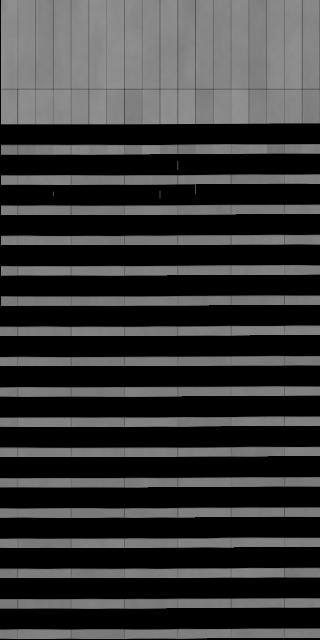
Give the GLSL for this texture, as a WebGL 2 fragment shader.

```glsl
#version 300 es
precision highp float;
// Concrete facade: tall panel courses above seventeen dark window bands split by thin grey sills.
uniform vec2 u_resolution;
out vec4 outColor;

#define PANELS 18.0          // narrow panels across the top
#define COURSE_SEAM 0.2786   // depth of the horizontal panel joint
#define FACADE_END 0.3885    // depth where the window bands begin
#define PERIOD 0.0946        // one window band plus one sill
#define WINDOW 0.0645        // height of a window band
#define SEAM 0.0026          // joint width
#define PANEL_TONE 0.530
#define SILL_TONE 0.492
#define TILT 0.0028          // rise of the bands toward the right

float hash(vec2 p) {
  vec3 q = fract(vec3(p.xyx) * 0.1031);
  q += dot(q, q.yzx + 33.33);
  return fract((q.x + q.y) * q.z);
}

float noise(vec2 p) {
  vec2 i = floor(p), f = fract(p);
  f = f * f * (3.0 - 2.0 * f);
  return mix(mix(hash(i), hash(i + vec2(1, 0)), f.x),
             mix(hash(i + vec2(0, 1)), hash(i + vec2(1, 1)), f.x), f.y);
}

// Signed noise around zero
float vary(vec2 p) { return noise(p) - 0.5; }

// Box-filtered coverage of a line, and of the half plane d > 0
float lineCover(float d, float width, float px) {
  return clamp((0.5 * (width + px) - abs(d)) / px, 0.0, min(1.0, width / px));
}
float edgeCover(float d, float px) { return clamp(d / px + 0.5, 0.0, 1.0); }

float mottling(vec2 p) {
  return 0.022 * vary(p * vec2(22, 14)) + 0.014 * vary(p * vec2(70, 45))
       + 0.012 * vary(p * 260.0);
}

// Two courses of narrow panels with uneven joints
float panelTone(vec2 p, float px) {
  float column = floor(p.x * PANELS), joint = floor(p.x * PANELS + 0.5);
  float course = step(COURSE_SEAM, p.y);
  float tone = PANEL_TONE + (0.035 + 0.03 * course) * (hash(vec2(column + 7.0, course + 3.0)) - 0.5);
  tone += mottling(p) + 0.03 * vary(vec2(p.x * 30.0, p.y * 5.0));
  float seamDepth = 0.07 + 0.17 * hash(vec2(joint, 19.0 + course));
  tone -= seamDepth * lineCover(p.x - joint / PANELS, SEAM, px);
  tone -= 0.19 * lineCover(p.y - COURSE_SEAM, SEAM, px);
  return tone;
}

// Sill strips: longer slabs, three panels wide, jointed one panel in
float sillTone(vec2 p, float row, float px) {
  float slab = p.x * PANELS / 3.0 - 1.0 / 3.0;
  float joint = floor(slab + 0.5);
  float tone = SILL_TONE + 0.035 * (hash(vec2(floor(slab) + 5.0, row + 11.0)) - 0.5);
  tone += mottling(p);
  float worn = 1.0 - step(0.5, row);
  tone += worn * 0.10 * (hash(vec2(floor(p.x * PANELS), 41.0)) - 0.55);
  float seamDepth = 0.05 + 0.12 * hash(vec2(joint + 9.0, row));
  return tone - seamDepth * lineCover((slab - joint) * 3.0 / PANELS, SEAM, px);
}

// Stray light slivers inside the upper windows: panel joint, top, bottom
float slivers(vec2 p, float px) {
  vec3 marks[4] = vec3[4](vec3(10, 0.503, 0.531), vec3(3, 0.599, 0.612),
                          vec3(9, 0.596, 0.620), vec3(11, 0.578, 0.607));
  float light = 0.0;
  for (int i = 0; i < 4; i++) {
    vec3 m = marks[i];
    float span = edgeCover(p.y - m.y, px) * edgeCover(m.z - p.y, px);
    light = max(light, span * lineCover(p.x - m.x / PANELS, 0.0022, px));
  }
  return 0.45 * light;
}

void main() {
  // x runs 0..1 to the right, y runs 0..2 downward
  vec2 uv = gl_FragCoord.xy / u_resolution;
  vec2 p = vec2(uv.x, 2.0 * (1.0 - uv.y));
  float px = 1.0 / u_resolution.x, py = 2.0 / u_resolution.y;

  // Bands drift up on the right, with slightly rough edges
  float drift = TILT * smoothstep(0.35, 0.95, p.x);
  float depth = p.y - FACADE_END + drift;
  float row = floor(depth / PERIOD);
  float local = depth - row * PERIOD;
  float rough = 0.0016 * vary(vec2(p.x * 14.0, row * 7.3 + 2.0));
  float sill = edgeCover(local - WINDOW + rough, py) * edgeCover(PERIOD - local + rough, py);

  float tone = sill * sillTone(p, row, px);
  // Thin shadow under each sill's upper edge
  tone *= 1.0 - 0.18 * lineCover(local - WINDOW - 0.001, SEAM, py);
  tone = max(tone, slivers(p, px));
  tone = mix(tone, panelTone(p, px), edgeCover(-depth, py));

  // Dark gap along the upper left border
  float gap = edgeCover(0.003 - p.x, px) * edgeCover(0.956 - p.y, py);
  outColor = vec4(vec3(tone * (1.0 - gap)), 1.0);
}
```
